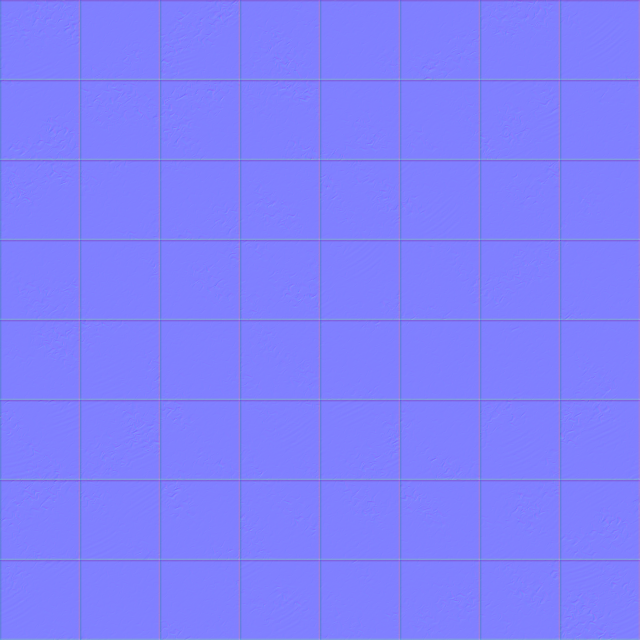
Reproduce this texture map procedurally as a Shadertoy shader.

```glsl
// Tangent-space normal map of an 8 by 8 grid of bevelled plaster tiles with fine chips and trowel streaks.

const float TILES = 8.0;

vec2 hash2(vec2 cell) {
    vec3 q = fract(cell.xyx * vec3(0.1031, 0.1030, 0.0973));
    q += dot(q, q.yzx + 33.33);
    return fract((q.xx + q.yz) * q.zy);
}

// Cellular scatter of small flakes, mostly leaning along the rising diagonal
float flakes(vec2 p) {
    vec2 cell = floor(p);
    float height = 0.0;
    for (int j = -1; j <= 1; j++) {
        for (int i = -1; i <= 1; i++) {
            vec2 id = cell + vec2(i, j);
            vec2 rnd = hash2(id);
            vec2 d = p - id - rnd;
            float angle = 0.75 + 2.0 * (hash2(id + 57.0).x - 0.5);
            float c = cos(angle), s = sin(angle);
            d = vec2(c * d.x + s * d.y, c * d.y - s * d.x);
            float falloff = 1.0 - smoothstep(0.1, 1.0, length(d * vec2(1.2, 2.6)));
            height += falloff * (rnd.y * rnd.y - 0.2);
        }
    }
    return height;
}

// Broad layered sines deciding where the surface is rough
float wearMask(vec2 p, float tileWear) {
    float waves = sin(p.x * 31.0 + 2.0 * sin(p.y * 23.0))
                + sin(p.y * 37.0 - p.x * 17.0 + 1.3)
                + 0.6 * sin(p.x * 71.0 + p.y * 59.0);
    return smoothstep(-0.2, 2.6, waves + 1.6 * (tileWear - 0.5));
}

float plasterHeight(vec2 p, vec2 tile) {
    vec2 rnd = hash2(tile + 11.0);
    vec2 q = p + rnd * 3.0;

    // Ragged flakes at three scales, the finest covering every tile
    vec2 warped = q + 0.0018 * vec2(sin(q.y * 390.0 + 2.0 * sin(q.x * 183.0)),
                                    sin(q.x * 370.0 + 2.0 * sin(q.y * 197.0)));
    float wear = wearMask(q, rnd.x);
    float height = flakes(warped * 70.0) * (0.03 + 0.16 * wear);
    height += flakes(warped * 118.0 + 19.0) * (0.04 + 0.22 * wear);
    height += flakes(warped * 205.0 + 43.0) * (0.035 + 0.11 * wear);

    // Shallow trowel arcs, clear on only a few tiles
    vec2 centre = (tile + vec2(-2.4, 2.8) + 1.6 * rnd) / TILES;
    float radius = length(p - centre) + 0.002 * sin(q.x * 41.0 + q.y * 29.0);
    float arcs = sin(radius * 640.0) + 0.7 * sin(radius * 1013.0 + 2.0 * rnd.x);
    float patchMask = smoothstep(-0.3, 1.0, sin(q.x * 43.0 + 1.0) * sin(q.y * 39.0));
    return height + arcs * patchMask * (0.003 + 0.02 * smoothstep(0.65, 0.95, rnd.y));
}

// Signed tilt near a joint: positive before it, negative after it
vec2 bevelTilt(vec2 p, float pixel) {
    vec2 d = (fract(p * TILES + 0.5) - 0.5) / TILES;
    vec2 strength = 1.0 - smoothstep(0.0, 0.0034 + 0.3 * pixel, abs(d));
    return -0.122 * strength * clamp(2.0 * d / pixel, -1.0, 1.0);
}

void mainImage(out vec4 fragColor, in vec2 fragCoord) {
    vec2 p = fragCoord / iResolution.xy;
    float pixel = 1.0 / min(iResolution.x, iResolution.y);
    vec2 tile = floor(p * TILES);

    // Relief slope by forward differences inside one tile
    float eps = 0.001;
    float h = plasterHeight(p, tile);
    vec2 slope = vec2(plasterHeight(p + vec2(eps, 0.0), tile) - h,
                      plasterHeight(p + vec2(0.0, eps), tile) - h) / eps;
    vec2 relief = clamp(-0.0006 * slope, -0.07, 0.07);

    // The green channel points down; joints darken the blue channel
    vec2 bevel = bevelTilt(p, pixel);
    vec2 tilt = (relief + bevel) * vec2(1.0, -1.0);
    float blue = 1.0 - 1.15 * max(abs(bevel.x), abs(bevel.y)) - 2.0 * dot(relief, relief);
    fragColor = vec4(0.501 + tilt.x, 0.4995 + tilt.y, blue, 1.0);
}
```
